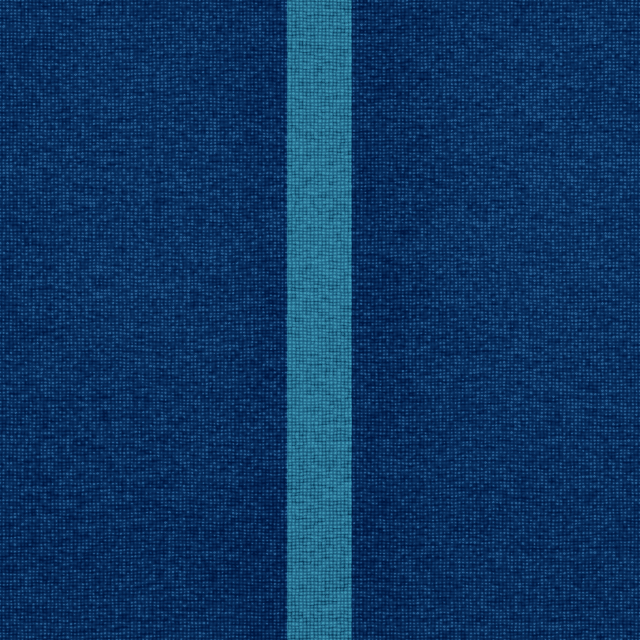
Reproduce this texture procedurally as a Shadertoy shader.

```glsl
// Fine navy knitted cloth with one vertical teal stripe.

const float TAU = 6.2831853;
const vec2 STITCHES = vec2(170.0, 192.0);   // columns and rows per canvas
const vec2 STRIPE = vec2(0.4485, 0.5495);   // left and right edge

float hash(vec2 cell) {
    vec3 q = fract(vec3(cell.xyx) * vec3(0.1031, 0.1030, 0.0973));
    q += dot(q, q.yzx + 33.33);
    return fract((q.x + q.y) * q.z);
}

vec2 gradient(vec2 cell) {
    float angle = TAU * hash(cell);
    return vec2(cos(angle), sin(angle));
}

// Gradient noise, roughly -0.7 to 0.7
float noise(vec2 p) {
    vec2 i = floor(p), f = fract(p);
    vec2 w = f * f * f * (f * (f * 6.0 - 15.0) + 10.0);
    float a = dot(gradient(i), f);
    float b = dot(gradient(i + vec2(1, 0)), f - vec2(1, 0));
    float c = dot(gradient(i + vec2(0, 1)), f - vec2(0, 1));
    float d = dot(gradient(i + vec2(1, 1)), f - vec2(1, 1));
    return mix(mix(a, b, w.x), mix(c, d, w.x), w.y);
}

float softSpot(vec2 p, vec2 center, vec2 radius) {
    vec2 d = (p - center) / radius;
    return exp(-dot(d, d));
}

// Broad light and shade over the cloth
float clothLight(vec2 p) {
    float light = 0.08 * softSpot(p, vec2(0.22, 0.66), vec2(0.20, 0.38));
    light += 0.11 * softSpot(p, vec2(0.86, 0.68), vec2(0.20, 0.33));
    light -= 0.07 * softSpot(p, vec2(0.43, 0.45), vec2(0.06, 0.70));
    light -= 0.07 * softSpot(p, vec2(0.59, 0.50), vec2(0.07, 0.65));
    light -= 0.07 * softSpot(p, vec2(0.20, 0.10), vec2(0.40, 0.18));
    return light + 0.06 * noise(p * vec2(3.0, 9.0) + 4.0);
}

// Uneven yarn: long, medium and short streaks along each row
float yarnStreaks(vec2 stitch) {
    float streaks = 0.14 * noise(stitch * vec2(0.06, 0.38) + 11.0);
    streaks += 0.26 * noise(stitch * vec2(0.20, 0.83) + 37.0);
    return streaks + 0.32 * noise(stitch * vec2(0.63, 0.93) + 71.0);
}

// Rounded loops separated by dark gaps; fades when too fine to resolve
float loopRelief(vec2 stitch, float footprint) {
    vec2 wave = cos(TAU * stitch);
    float relief = 0.18 * wave.x + 0.18 * wave.y + 0.10 * wave.x * wave.y;
    return relief * (1.0 - smoothstep(0.4, 0.7, footprint));
}

vec3 toneRamp(float tone, vec3 shade, vec3 body, vec3 highlight) {
    vec3 low = mix(shade, body, smoothstep(-0.05, 0.5, tone));
    return mix(low, highlight, smoothstep(0.45, 1.1, tone));
}

float band(float x, vec2 edges, float blur) {
    return smoothstep(edges.x - blur, edges.x + blur, x)
         * (1.0 - smoothstep(edges.y - blur, edges.y + blur, x));
}

void mainImage(out vec4 fragColor, in vec2 fragCoord) {
    vec2 p = fragCoord / iResolution.xy;
    float pixel = 1.0 / iResolution.x;
    float footprint = max(STITCHES.x / iResolution.x, STITCHES.y / iResolution.y);

    // Gently wavering rows and columns, with uneven single loops
    vec2 bend = vec2(noise(p * vec2(5.0, 7.0)), noise(p * vec2(6.0, 4.0) + 20.0));
    vec2 stitch = (p + bend * vec2(0.0012, 0.004)) * STITCHES;
    vec2 wobble = vec2(noise(stitch * 0.45 + 50.0), noise(stitch * 0.37 + 80.0));
    vec2 loopPlace = stitch + wobble * vec2(0.20, 0.32);
    vec2 cell = floor(loopPlace + 0.5);

    float streaks = yarnStreaks(stitch);
    float relief = loopRelief(loopPlace, footprint);
    float fleck = hash(cell) - 0.5;
    float glint = smoothstep(0.90, 1.0, hash(cell + 91.0)) * max(relief, 0.0);

    // Navy ground
    float navyTone = 0.43 + clothLight(p) + 0.90 * streaks
                   + relief * (1.0 + 0.8 * fleck) + 0.28 * fleck + 0.8 * glint;
    vec3 navy = toneRamp(navyTone, vec3(0.00, 0.085, 0.25),
                         vec3(0.035, 0.185, 0.37), vec3(0.15, 0.37, 0.57));

    // Teal stripe, a little paler at mid height
    float tealTone = 0.52 + 0.06 * softSpot(p, vec2(0.5, 0.62), vec2(0.4, 0.35))
                   + 0.65 * streaks + 1.15 * relief + 0.22 * fleck;
    vec3 teal = toneRamp(tealTone, vec3(0.03, 0.21, 0.33),
                         vec3(0.145, 0.425, 0.555), vec3(0.25, 0.60, 0.71));

    // Nearly straight border with a thin bright selvedge
    float ragged = 0.0006 * (hash(vec2(cell.y, 5.0)) - 0.5);
    float x = p.x + ragged;
    float inside = band(x, STRIPE, 0.0003 + 0.5 * pixel);
    float edgeDistance = min(abs(x - STRIPE.x), abs(x - STRIPE.y));
    float selvedge = 1.0 - smoothstep(0.0008, 0.0025 + pixel, edgeDistance);

    vec3 color = mix(navy, teal, inside);
    color += vec3(0.02, 0.05, 0.05) * selvedge * inside;
    fragColor = vec4(clamp(color, 0.0, 1.0), 1.0);
}
```
